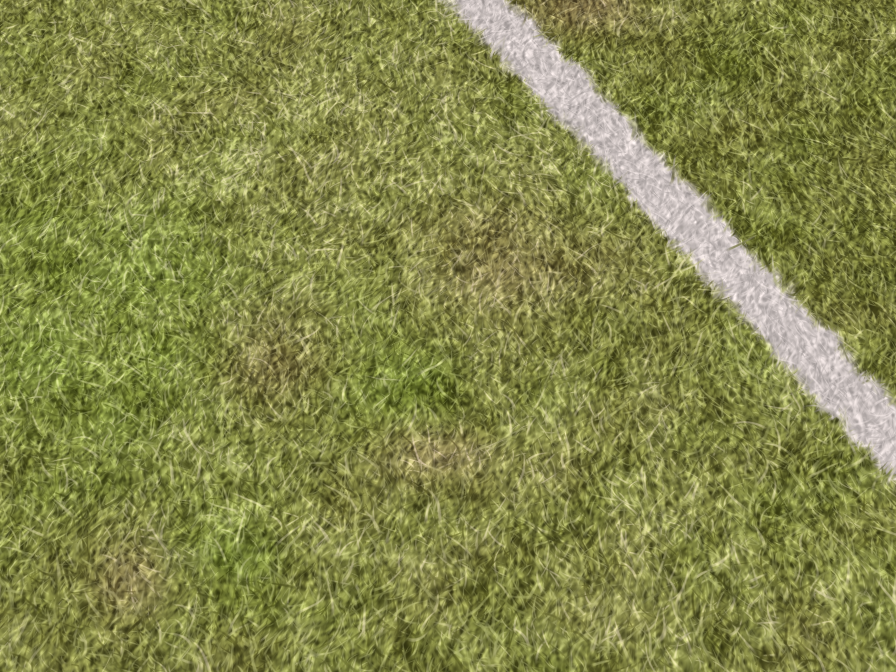
This texture is drawn by a WebGL 2 fragment shader. Its source:

```glsl
#version 300 es
precision highp float;
// Sunlit rough turf crossed by a diagonal chalk line with a ragged fringe.

#define LAYERS 15
#define FINE_CELLS 50.0
#define COARSE_CELLS 21.0
#define BLADE_WIDTH 0.058
#define BLADE_OPACITY 0.76
#define GRAIN_STRENGTH 0.30
#define PERSPECTIVE 0.4
#define LINE_TOP vec2(0.714, 1.0)
#define LINE_SLOPE 0.94
#define LINE_HALF_WIDTH 0.050
#define DRY_TINT vec3(0.042, -0.008, 0.050)

uniform vec2 u_resolution;
out vec4 fragColor;

const vec3 SHADOW = vec3(0.28, 0.29, 0.09);
const vec3 OLIVE  = vec3(0.49, 0.51, 0.25);
const vec3 LIGHT  = vec3(0.63, 0.65, 0.39);
const vec3 STRAW  = vec3(0.78, 0.76, 0.58);
const vec3 CHALK  = vec3(0.86, 0.82, 0.81);

vec4 hash4(vec2 p) {
    vec4 h = fract(p.xyxy * vec4(0.1031, 0.1030, 0.0973, 0.1099));
    h += dot(h, h.wzxy + 33.33);
    return fract((h.xxyz + h.yzzw) * h.zywx);
}

// Smooth cell noise, -1 to 1.
float cellNoise(vec2 p) {
    vec2 id = floor(p), f = fract(p);
    f = f * f * (3.0 - 2.0 * f);
    float low = mix(hash4(id).x, hash4(id + vec2(1, 0)).x, f.x);
    float high = mix(hash4(id + vec2(0, 1)).x, hash4(id + vec2(1, 1)).x, f.x);
    return 2.0 * mix(low, high, f.y) - 1.0;
}

// Layered sines, roughly -1 to 1.
float waves(vec2 p) {
    float sum = 0.0, amp = 0.5;
    for (int i = 0; i < 4; i++) {
        sum += amp * sin(p.x + 1.7 * sin(p.y * 0.8 + float(i))) * cos(p.y - 0.6 * p.x);
        p = mat2(1.5, 1.1, -1.1, 1.5) * p + 2.3;
        amp *= 0.6;
    }
    return sum;
}

// Soft elliptical patch.
float patchAt(vec2 p, vec2 centre, vec2 radius) {
    vec2 d = (p - centre) / radius;
    return exp(-dot(d, d));
}

float lineOffset(vec2 p) {
    return p.x - LINE_TOP.x - LINE_SLOPE * (LINE_TOP.y - p.y);
}

float chalkMask(vec2 p) {
    float halfWidth = LINE_HALF_WIDTH + 0.010 * (1.0 - p.y);
    float ragged = 0.009 * cellNoise(p * 38.0) + 0.008 * cellNoise(p * 95.0);
    return 1.0 - smoothstep(-0.014, 0.014, abs(lineOffset(p)) - halfWidth + ragged);
}

// Lush is negative, parched is positive.
float dryness(vec2 p) {
    float dry = 0.1 + 0.35 * waves(p * 14.0);
    dry += 1.3 * patchAt(p, vec2(0.19, 0.14), vec2(0.06, 0.06));
    dry += 0.8 * patchAt(p, vec2(0.40, 0.46), vec2(0.08, 0.07));
    dry += 0.9 * patchAt(p, vec2(0.76, 0.60), vec2(0.13, 0.10));
    dry += 1.1 * patchAt(p, vec2(0.66, 0.32), vec2(0.09, 0.04));
    dry += 1.4 * patchAt(p, vec2(0.87, 0.99), vec2(0.10, 0.05));
    dry -= 0.8 * patchAt(p, vec2(0.12, 0.52), vec2(0.24, 0.22));
    dry -= 0.8 * patchAt(p, vec2(0.61, 0.43), vec2(0.12, 0.07));
    dry -= 0.8 * patchAt(p, vec2(0.36, 0.17), vec2(0.07, 0.08));
    return clamp(dry, -1.1, 1.4);
}

vec3 grassRamp(float tone) {
    vec3 c = mix(SHADOW, OLIVE, smoothstep(-0.1, 0.45, tone));
    c = mix(c, LIGHT, smoothstep(0.40, 0.75, tone));
    return mix(c, STRAW, smoothstep(0.75, 1.1, tone));
}

void main() {
    vec2 p = gl_FragCoord.xy / u_resolution.y;
    float zoom = 1.0 + PERSPECTIVE * p.y;
    vec2 ground = (p - vec2(0.667, 0.0)) * zoom;
    float dry = dryness(p);
    float lean = 0.8 * waves(p * 8.0 + 1.5) - 0.1;

    // Broad light and clumps
    float clump = 0.13 * cellNoise(ground * 17.0) + 0.11 * cellNoise(ground * 40.0 + 9.0);
    float light = 0.02 + clump + 0.10 * patchAt(p, vec2(0.42, 0.74), vec2(0.32, 0.22));
    light -= 0.09 * smoothstep(0.0, 0.08, lineOffset(p));

    // Matted undergrowth and worn chalk
    vec2 matted = ground + 0.006 * vec2(sin(ground.y * 41.0), sin(ground.x * 37.0));
    float streaks = cellNoise(matted * vec2(170.0, 75.0));
    streaks = 0.6 * streaks + 0.6 * cellNoise(mat2(0.8, 0.6, -0.6, 0.8) * matted * vec2(210.0, 130.0));
    vec3 color = grassRamp(0.30 + light + 0.30 * streaks) + DRY_TINT * dry;
    color = mix(color, CHALK * (0.92 + 0.12 * streaks), chalkMask(p));

    // Scattered blades, from fine and dark to long and pale
    for (int i = 0; i < LAYERS; i++) {
        float height = float(i) / float(LAYERS - 1);
        float cells = mix(FINE_CELLS, COARSE_CELLS, height);
        vec2 q = ground * cells + float(i) * vec2(7.31, 3.77);
        float soft = 0.7 * cells * zoom / u_resolution.y + 0.008;
        for (int k = 0; k < 9; k++) {
            vec2 id = floor(q) + vec2(k % 3 - 1, k / 3 - 1);
            vec4 r = hash4(id + float(i) * 17.0);
            vec4 s = hash4(id + float(i) * 17.0 + 91.7);
            vec2 d = q - id - r.xy;
            float angle = lean + 1.8 * (r.z - 0.5) + 1.2 * (s.x - 0.5);
            vec2 axis = vec2(sin(angle), cos(angle));
            float t = dot(d, axis) / mix(0.4, 0.95, s.y);
            float across = dot(d, vec2(axis.y, -axis.x)) + 0.35 * (s.z - 0.5) * t * t;
            float width = BLADE_WIDTH * (0.5 + 0.7 * s.w) * (1.0 - 0.45 * t);
            float cover = 1.0 - smoothstep(width - soft, width + soft, abs(across));
            cover *= 1.0 - smoothstep(0.4, 1.0, abs(t));
            cover *= step(s.w, mix(1.0, 0.5, height)) * BLADE_OPACITY;
            if (cover < 0.01) continue;
            float tone = 0.02 + 0.86 * r.w + 0.20 * height * r.w + light;
            vec3 blade = grassRamp(tone) + DRY_TINT * dry;
            vec2 root = p - d / (cells * zoom);
            blade = mix(blade, CHALK * (0.80 + 0.27 * r.w), chalkMask(root));
            color = mix(color, blade, cover);
        }
    }
    color *= 1.0 + GRAIN_STRENGTH * streaks * mix(1.0, 0.4, chalkMask(p));
    fragColor = vec4(clamp(color, 0.0, 1.0), 1.0);
}
```
